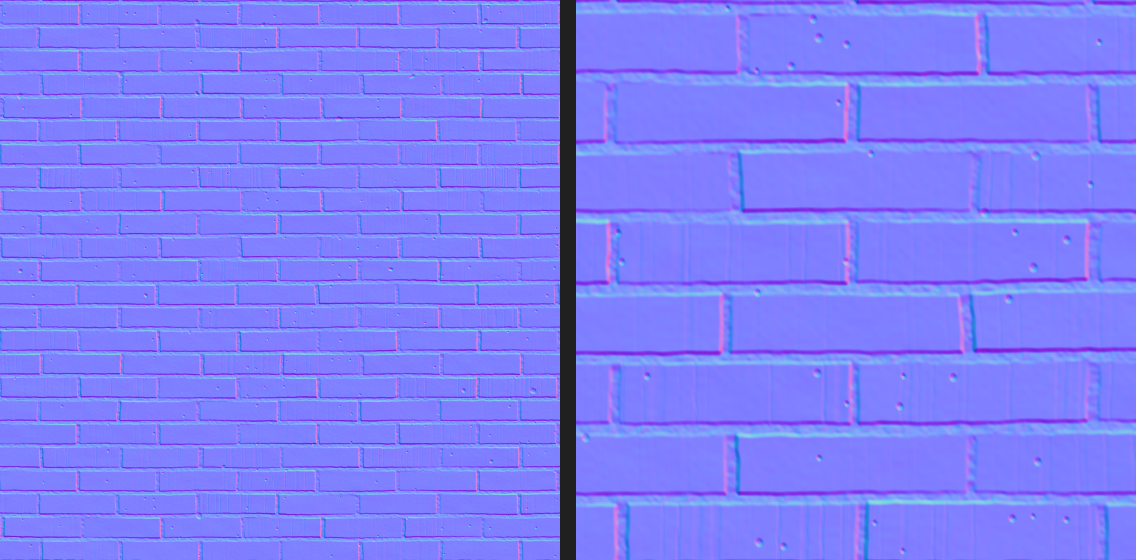
Left: the whole. Right: its middle third, enlarged.
Reproduce this texture map procedurally as a WebGL 2 fragment shader.

```glsl
#version 300 es
precision highp float;

uniform vec2 u_resolution;
out vec4 fragColor;

const vec2 BRICKS = vec2(7.0, 24.0);        // repeats across and down
const vec2 HALF_SIZE = vec2(0.0684, 0.0175); // half brick, in canvas units
const float HALF_HEIGHT = 0.42;             // half brick, as a part of its row
const float BEVEL = 0.0013;
const float ROW_SHIFT = 0.11;

float hash(vec2 cell, float seed) {
    vec3 p = fract(vec3(cell, seed) * vec3(0.1031, 0.1030, 0.0973));
    p += dot(p, p.yzx + 33.33);
    return fract((p.x + p.y) * p.z);
}

// Value noise that wraps after a whole number of cells
float noise(vec2 uv, vec2 period, float seed) {
    vec2 p = uv * period;
    vec2 cell = floor(p);
    vec2 f = p - cell;
    f = f * f * (3.0 - 2.0 * f);
    vec2 a = mod(cell, period);
    vec2 b = mod(cell + 1.0, period);
    float low = mix(hash(a, seed), hash(vec2(b.x, a.y), seed), f.x);
    float high = mix(hash(vec2(a.x, b.y), seed), hash(b, seed), f.x);
    return mix(low, high, f.y);
}

float boxDistance(vec2 p, vec2 halfSize, float radius) {
    vec2 d = abs(p) - halfSize + radius;
    return length(max(d, 0.0)) + min(max(d.x, d.y), 0.0) - radius;
}

// Scattered round dents, at most one in each cell
float pits(vec2 uv, float count, float chance, float radius, float seed) {
    vec2 p = uv * count;
    vec2 cell = mod(floor(p), count);
    vec2 centre = 0.3 + 0.4 * vec2(hash(cell, seed), hash(cell, seed + 1.0));
    float size = radius * mix(0.5, 1.0, hash(cell, seed + 2.0));
    float present = step(hash(cell, seed + 3.0), chance);
    vec2 offset = (fract(p) - centre) / count;
    return present * (1.0 - smoothstep(0.3 * size, size, length(offset)));
}

// Sparse vertical drag marks, different on every brick
float striations(float x, vec2 id) {
    float strength = pow(hash(id, 21.0), 3.0);
    float mark = noise(vec2(x + 0.1, hash(id, 22.0)), vec2(420.0, 1.0), 23.0 + id.x + 7.0 * id.y);
    return (0.15 + strength) * smoothstep(0.72, 0.95, mark);
}

// Mortar sinks from the brick below it to the brick above it
float mortarHeight(vec2 uv, float y) {
    float bed = 0.5 + (y - 0.5 * sign(y)) / (1.0 - 2.0 * HALF_HEIGHT);
    float joint = mix(0.6, step(y, 0.0), smoothstep(0.3, HALF_HEIGHT, abs(y)));
    float sink = abs(y) > HALF_HEIGHT ? bed : joint;
    float grain = noise(uv, vec2(190.0, 260.0), 31.0) + 0.6 * noise(uv, vec2(410.0), 32.0);
    return -0.0002 - 0.0012 * sink + 0.00065 * (grain - 0.8);
}

float brickHeight(vec2 uv, vec2 local, vec2 id) {
    float rowRaise = 0.0010 * pow(hash(vec2(id.y, 3.0), 41.0), 9.0);
    float raise = 0.0003 * hash(id, 42.0) + rowRaise;
    vec2 tilt = 0.03 * (vec2(hash(id, 43.0), hash(id, 44.0)) - 0.5);
    float grain = 0.00010 * noise(uv, vec2(260.0), 45.0) + 0.0004 * noise(uv, vec2(36.0, 60.0), 46.0);
    return raise + dot(local, tilt) + grain - 0.0003 * striations(local.x, id);
}

float wallHeight(vec2 uv) {
    // Hand-laid courses: slow waver and a ragged edge
    vec2 waver = vec2(noise(uv, vec2(9.0, 24.0), 51.0), noise(uv, vec2(11.0, 24.0), 52.0)) - 0.5;
    vec2 ragged = vec2(noise(uv, vec2(130.0), 53.0), noise(uv, vec2(130.0), 54.0)) - 0.5;
    vec2 grid = (uv + 0.0022 * waver + 0.0010 * ragged) * BRICKS;
    grid.y += ROW_SHIFT;
    float row = mod(floor(grid.y), BRICKS.y);
    grid.x += 0.5 * (1.0 - mod(row, 2.0)) + 0.07 * (hash(vec2(row, 1.0), 55.0) - 0.5);

    vec2 id = vec2(mod(floor(grid.x), BRICKS.x), row);
    vec2 centred = fract(grid) - 0.5;
    vec2 shift = vec2(0.0024, 0.0011) * (vec2(hash(id, 56.0), hash(id, 57.0)) - 0.5);
    vec2 local = centred / BRICKS - shift;
    float edge = boxDistance(local, HALF_SIZE, 0.0012);
    float face = 1.0 - smoothstep(-BEVEL, BEVEL, edge);

    float height = mix(mortarHeight(uv, centred.y), brickHeight(uv, local, id), face);
    height -= 0.0010 * pits(uv, 60.0, 0.06, 0.0030, 61.0);
    return height - 0.0018 * pits(uv + 0.37 + 0.004 * ragged, 23.0, 0.03, 0.0065, 71.0);
}

vec3 surfaceNormal(vec2 uv, float reach) {
    vec2 stepX = vec2(reach, 0.0);
    vec2 stepY = vec2(0.0, reach);
    vec2 slope = vec2(wallHeight(uv + stepX) - wallHeight(uv - stepX),
                      wallHeight(uv + stepY) - wallHeight(uv - stepY)) / (2.0 * reach);
    return normalize(vec3(-slope, 1.0));
}

void main() {
    vec2 uv = gl_FragCoord.xy / u_resolution;
    vec3 normal = surfaceNormal(uv, 0.001);
    fragColor = vec4(0.5 + 0.5 * normal, 1.0);
}
```
